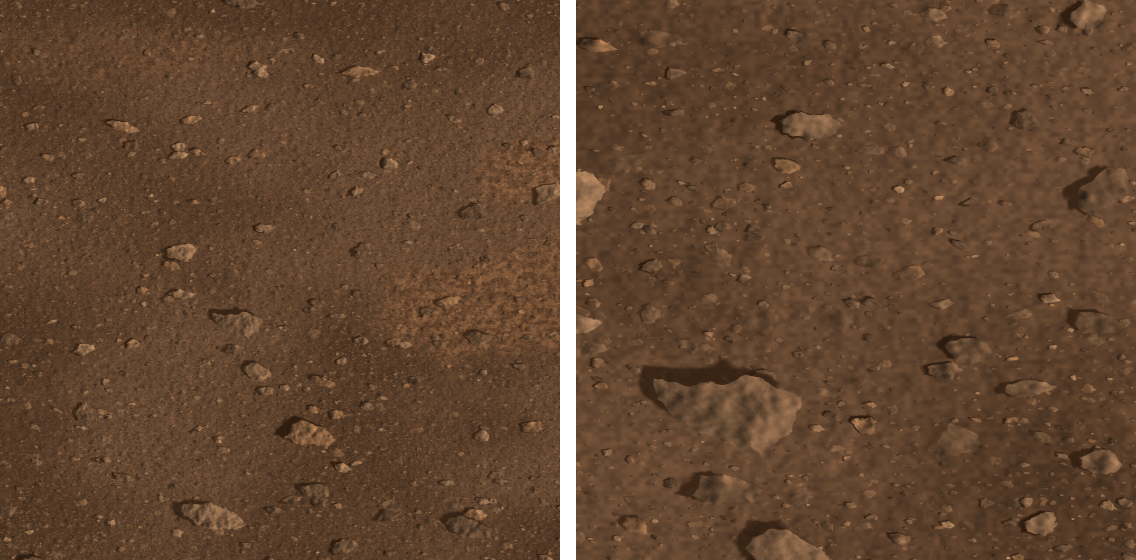
Left, the full canvas; right, a detail of the centre.
This texture is drawn by a Shadertoy shader. Its source:

```glsl
// Dry brown desert ground strewn with grit, flat pebbles and a few larger rocks.
// Layered jittered grids scatter angular stones over noisy soil; each stone is a
// random convex polygon with a sunlit right side and a dark shadow on its left.

vec3 hash3(ivec2 cell, int salt) {
    uvec3 v = uvec3(ivec3(cell, salt)) * 1664525u + 1013904223u;
    v.x += v.y * v.z; v.y += v.z * v.x; v.z += v.x * v.y;
    v ^= v >> 16u;
    v.x += v.y * v.z; v.y += v.z * v.x; v.z += v.x * v.y;
    return vec3(v >> 8u) / 16777216.0;
}

float noise(vec2 p) {
    ivec2 c = ivec2(floor(p));
    vec2 f = fract(p);
    f = f * f * (3.0 - 2.0 * f);
    float low = mix(hash3(c, 7).x, hash3(c + ivec2(1, 0), 7).x, f.x);
    float high = mix(hash3(c + ivec2(0, 1), 7).x, hash3(c + ivec2(1, 1), 7).x, f.x);
    return mix(low, high, f.y);
}

float fbm(vec2 p) {
    float sum = 0.0, weight = 0.5;
    for (int i = 0; i < 4; i++) {
        sum += weight * noise(p);
        p = mat2(1.6, 1.2, -1.2, 1.6) * p + 11.3;
        weight *= 0.5;
    }
    return sum;
}

// Distance to a random seven-sided stone of about unit radius
float stoneDistance(vec2 q, vec3 seed, out vec2 facing) {
    float best = -10.0;
    for (int i = 0; i < 7; i++) {
        float k = float(i);
        float angle = (k + 0.8 * fract(seed.x * (17.0 + k * 7.3))) * 0.8976;
        vec2 dir = vec2(cos(angle), sin(angle));
        float d = dot(q, dir) - mix(0.6, 1.0, fract(seed.y * (23.0 + k * 5.7)));
        if (d > best) { best = d; facing = dir; }
    }
    return best;
}

// Paints one grid of scattered stones over the ground colour
void scatterStones(inout vec3 color, vec2 uv, float cells, float density,
                   int layer, float relief, float pixel) {
    vec2 p = uv * cells + float(layer) * 3.37;
    ivec2 home = ivec2(floor(p));
    vec2 jag = vec2(fbm(p * 9.0), fbm(p * 9.0 + 40.0)) - 0.47;
    for (int y = -1; y <= 1; y++)
    for (int x = -1; x <= 1; x++) {
        ivec2 cell = home + ivec2(x, y);
        vec3 place = hash3(cell, layer * 4 + 20);
        vec3 form = hash3(cell, layer * 4 + 21);
        vec3 tone = hash3(cell, layer * 4 + 22);
        vec2 center = vec2(cell) + 0.2 + 0.6 * place.xy;
        float clump = noise(center / cells * 9.0 + 5.0);
        if (place.z > density * (0.4 + 1.2 * clump)) continue;

        // Flattened, slightly tilted, smaller toward the far top
        float radius = mix(0.16, 0.43, form.z * form.z) * mix(1.12, 0.85, uv.y);
        float tilt = (tone.x - 0.55) * 0.7;
        mat2 turn = mat2(cos(tilt), -sin(tilt), sin(tilt), cos(tilt));
        vec2 squash = vec2(1.0, mix(0.32, 0.72, tone.y));
        vec2 q = turn * (p - center) / (radius * squash) + jag * 0.4;
        float blur = 0.7 * pixel * cells / (radius * squash.y);

        // Buried stones are faint, proud stones cast a strong shadow
        float proud = smoothstep(0.25, 0.95, form.y);
        if (layer > 3) proud = max(proud, 0.75);
        vec2 facing, unused;
        float shadow = stoneDistance(q + vec2(0.28, -0.12), form, unused);
        float shade = 1.0 - smoothstep(-blur, blur + 0.08, shadow);
        color = mix(color, vec3(0.16, 0.095, 0.045), shade * mix(0.15, 0.9, proud));

        float body = stoneDistance(q, form, facing);
        float cover = 1.0 - smoothstep(-blur, blur, body);
        vec3 rock = mix(vec3(0.39, 0.285, 0.20), vec3(0.58, 0.435, 0.31), tone.z * tone.z);
        rock = mix(rock, vec3(0.55, 0.385, 0.25), 0.6 * step(0.8, form.x));
        float edge = smoothstep(-0.45, -0.2, body);
        float light = 1.0 + 0.22 * edge * dot(facing, vec2(0.9, 0.25));
        light += relief * 1.3 + 0.25 * (noise(p * 14.0) - 0.5);
        color = mix(color, rock * light, cover * mix(0.55, 1.0, proud));
    }
}

void mainImage(out vec4 fragColor, in vec2 fragCoord) {
    vec2 uv = fragCoord / iResolution.y;
    float pixel = 1.0 / iResolution.y;

    // Soil with broad tone changes, fine relief and grain
    float broad = smoothstep(0.22, 0.72, fbm(uv * vec2(3.0, 5.0) + 2.0));
    float relief = fbm(uv * 95.0) - fbm(uv * 95.0 + vec2(0.4, -0.12));
    float grain = noise(uv * vec2(290.0, 370.0)) - 0.5;
    vec3 color = mix(vec3(0.32, 0.222, 0.147), vec3(0.41, 0.29, 0.2), broad);
    color *= 1.0 + 0.38 * relief + 0.24 * grain;

    // Paler crusted sand: a wedge and a bank at the right, a faint top left strip
    vec2 s = uv + 0.09 * (vec2(fbm(uv * 9.0), fbm(uv * 9.0 + 30.0)) - 0.47);
    float wedge = 1.0 - smoothstep(0.75, 1.1, length((s - vec2(1.0, 0.45)) / vec2(0.36, 0.11)));
    float bank = 1.0 - smoothstep(0.7, 1.1, length((s - vec2(1.02, 0.69)) / vec2(0.16, 0.08)));
    float strip = 1.0 - smoothstep(0.3, 1.1, length((s - vec2(0.2, 0.9)) / vec2(0.4, 0.07)));
    float sand = max(max(wedge, bank), 0.5 * strip);
    float crust = smoothstep(0.25, 0.65, fbm(uv * vec2(110.0, 170.0)));
    vec3 sandColor = mix(vec3(0.38, 0.255, 0.165), vec3(0.54, 0.37, 0.24), crust);
    color = mix(color, sandColor * (1.0 + 0.5 * relief + 0.15 * grain), sand * 0.8);

    // Stones from grit up to rocks
    float cells = 160.0;
    for (int layer = 0; layer < 6; layer++) {
        float density = layer < 3 ? 0.5 : mix(0.42, 0.2, float(layer - 3) * 0.5);
        scatterStones(color, uv, cells, density, layer, relief, pixel);
        cells *= 0.53;
    }
    fragColor = vec4(color, 1.0);
}
```
